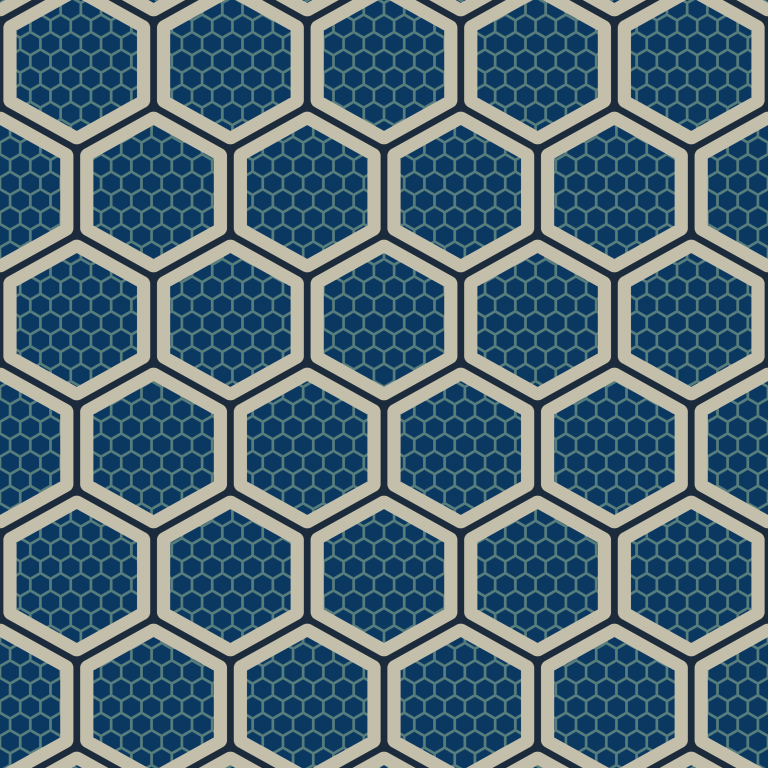
A Shadertoy shader for this pattern:

```glsl
// Flat honeycomb tiling: navy hexagons with wide cream frames, parted by dark grout.
// A fine teal hexagon mesh runs continuously behind the frames. Both lattices use
// the same staggered-row function, with whole column and even row counts so they wrap.

#define TILE_COUNT vec2(5.0, 6.0)    // large hexagons: columns, rows
#define MESH_COUNT vec2(38.0, 44.0)  // small hexagons: columns, rows
#define FRAME_OUTER 0.478            // apothems in large column widths
#define FRAME_INNER 0.392
#define CORNER_RADIUS 0.055          // rounding of the outer frame corners
#define MESH_LINE 0.135              // line width in small column widths
#define NAVY  vec3(0.04, 0.22, 0.38)
#define TEAL  vec3(0.34, 0.49, 0.49)
#define CREAM vec3(0.77, 0.75, 0.67)
#define GROUT vec3(0.11, 0.17, 0.23)

const float ROW_STEP = 0.8660254;    // row spacing of a regular hexagon lattice

// Offset from the nearest hexagon centre, in column widths
vec2 hexCell(vec2 uv, vec2 count) {
    vec2 period = vec2(1.0, 2.0);
    vec2 p = uv * count - vec2(0.0, 0.5);
    vec2 q = p - vec2(0.5, 1.0);
    vec2 evenRow = p - period * floor(p / period + 0.5);
    vec2 oddRow = q - period * floor(q / period + 0.5);
    evenRow.y *= ROW_STEP;
    oddRow.y *= ROW_STEP;
    return dot(evenRow, evenRow) < dot(oddRow, oddRow) ? evenRow : oddRow;
}

// Signed distance to a pointy-top hexagon with rounded corners
float hexDistance(vec2 p, float apothem, float radius) {
    vec2 mirrorAxis = vec2(-ROW_STEP, 0.5);
    float side = apothem - radius;
    float halfEdge = side * 0.57735;
    p = abs(p.yx);
    p -= 2.0 * min(dot(mirrorAxis, p), 0.0) * mirrorAxis;
    p -= vec2(clamp(p.x, -halfEdge, halfEdge), side);
    return length(p) * sign(p.y) - radius;
}

// Smooth coverage of the inside of a shape
float inside(float dist, float pixel) {
    return 1.0 - smoothstep(-0.7 * pixel, 0.7 * pixel, dist);
}

void mainImage(out vec4 fragColor, in vec2 fragCoord) {
    vec2 uv = fragCoord / iResolution.xy;
    vec2 tile = hexCell(uv, TILE_COUNT);
    vec2 mesh = hexCell(uv, MESH_COUNT);
    float tilePixel = TILE_COUNT.x / iResolution.x;
    float meshPixel = MESH_COUNT.x / iResolution.x;

    // Fine mesh on the panel
    float meshCell = hexDistance(mesh, 0.5 - 0.5 * MESH_LINE, 0.0);
    vec3 panel = mix(TEAL, NAVY, inside(meshCell, meshPixel));

    // Frame over grout, then panel inside the frame
    float frame = hexDistance(tile, FRAME_OUTER, CORNER_RADIUS);
    float opening = hexDistance(tile, FRAME_INNER, 0.0);
    vec3 color = mix(GROUT, CREAM, inside(frame, tilePixel));
    color = mix(color, panel, inside(opening, tilePixel));

    fragColor = vec4(color, 1.0);
}
```
